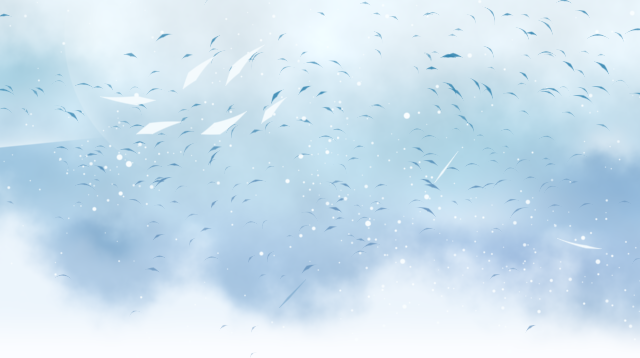
Reproduce this background procedurally as a WebGL 1 fragment shader.

```glsl
precision highp float;
// A winter gale: pale sky with blue hollows, snow clouds banked along the base,
// and wind-blown shards and flakes. Soft glows and fractal noise shape the air;
// jittered grids scatter the debris, and a few tapered blades lead the eye.
uniform vec2 u_resolution;

float hash(vec2 p) {
  return fract(sin(dot(p, vec2(127.1, 311.7))) * 43758.5453);
}

float noise(vec2 p) {
  vec2 i = floor(p), f = fract(p);
  f = f * f * (3.0 - 2.0 * f);
  return mix(mix(hash(i), hash(i + vec2(1, 0)), f.x),
             mix(hash(i + vec2(0, 1)), hash(i + vec2(1, 1)), f.x), f.y);
}

float fbm(vec2 p) {
  float sum = 0.0, amp = 0.5;
  for (int i = 0; i < 5; i++) {
    sum += amp * noise(p);
    p = mat2(1.6, 1.2, -1.2, 1.6) * p + 3.7;
    amp *= 0.5;
  }
  return sum;
}

float glow(vec2 p, vec2 center, vec2 radius) {
  vec2 q = (p - center) / radius;
  return exp(-dot(q, q));
}

float bump(float x, float center, float width) {
  float q = (x - center) / width;
  return exp(-q * q);
}

// Antialiased coverage of a signed distance
float fill(float d) {
  float px = 1.0 / u_resolution.y;
  return 1.0 - smoothstep(-px, px, d);
}

// Bowed sliver from a to b, widest near a
float blade(vec2 p, vec2 a, vec2 b, float width, float bow) {
  vec2 axis = b - a;
  float len = length(axis);
  axis /= len;
  float t = dot(p - a, axis) / len;
  float side = dot(p - a, vec2(-axis.y, axis.x)) - bow * t * (1.0 - t);
  float d = abs(side) - width * min(t * 3.0, (1.0 - t) * 1.5);
  return fill(d) * step(0.0, t) * step(t, 1.0);
}

// One jittered grid of diamond slivers turned along the wind
float shards(vec2 p, float cell, float seed) {
  vec2 shift = seed * vec2(0.371, 0.213);
  vec2 id = floor((p + shift) / cell);
  vec2 jitter = vec2(hash(id + seed), hash(id + seed + 17.0));
  vec2 c = (id + 0.3 + 0.4 * jitter) * cell - shift;
  float size = hash(id + seed + 31.0);
  float angle = -0.4 + 1.1 * bump(c.x, 0.65, 0.24) + 1.1 * (hash(id + seed + 5.0) - 0.5)
    + 0.9 * smoothstep(1.1, 1.5, c.x) * (1.0 - smoothstep(0.5, 0.65, c.y));
  float s = sin(angle), k = cos(angle);
  vec2 q = mat2(k, -s, s, k) * (p - c);
  float len = cell * (0.09 + 0.18 * size);
  float width = len * mix(0.1, 0.3, hash(id + seed + 43.0));
  q.y += 0.2 * q.x * q.x / len;
  float density = 0.04 + 0.45 * glow(c, vec2(1.35, 0.78), vec2(0.42, 0.26))
    + 0.5 * glow(c, vec2(0.5, 0.55), vec2(0.4, 0.22))
    + 0.25 * glow(c, vec2(1.1, 0.45), vec2(0.3, 0.15));
  return fill((abs(q.x) / len + abs(q.y) / width - 1.0) * width)
    * step(hash(id + seed + 59.0), density) * (0.5 + 0.5 * size);
}

// One jittered grid of round flakes gathered in drifts
float flakes(vec2 p, float cell, float seed) {
  vec2 id = floor(p / cell);
  vec2 c = (id + 0.2 + 0.6 * vec2(hash(id + seed), hash(id + seed + 13.0))) * cell;
  float size = hash(id + seed + 29.0);
  float density = 0.03 + 0.27 * glow(c, vec2(0.98, 0.5), vec2(0.17, 0.22))
    + 0.35 * glow(c, vec2(0.28, 0.53), vec2(0.17, 0.1))
    + 0.25 * glow(c, vec2(1.5, 0.28), vec2(0.3, 0.13));
  return fill(length(p - c) - cell * (0.05 + 0.1 * size * size))
    * step(hash(id + seed + 47.0), density) * (0.6 + 0.4 * size);
}

void main() {
  vec2 p = gl_FragCoord.xy / u_resolution.y;
  float soft = fbm(p * 3.2 + 2.0), fine = fbm(p * 9.0 + 8.0);
  vec2 w = p + 0.12 * (vec2(soft, fine) - 0.5);

  // Sky gradient with blue hollows and pale openings
  vec3 color = mix(vec3(0.70, 0.81, 0.91), vec3(0.76, 0.875, 0.935), smoothstep(0.25, 0.55, w.y));
  color = mix(color, vec3(0.91, 0.955, 0.98), smoothstep(0.5, 0.95, w.y));
  color = mix(color, vec3(0.60, 0.79, 0.87), 0.75 * glow(w, vec2(0.02, 0.8), vec2(0.24, 0.12)));
  color = mix(color, vec3(0.55, 0.72, 0.84), 0.7 * glow(w, vec2(0.05, 0.52), vec2(0.28, 0.13)));
  color = mix(color, vec3(0.64, 0.82, 0.89), 0.6 * glow(w, vec2(1.34, 0.6), vec2(0.36, 0.13)));
  color = mix(color, vec3(0.52, 0.68, 0.83), 0.8 * glow(w, vec2(1.74, 0.47), vec2(0.28, 0.13)));
  color = mix(color, vec3(0.60, 0.72, 0.87), 0.7 * glow(w, vec2(1.48, 0.25), vec2(0.35, 0.12)));
  color = mix(color, vec3(0.64, 0.77, 0.89), 0.6 * glow(w, vec2(0.72, 0.22), vec2(0.22, 0.12)));
  color = mix(color, vec3(0.47, 0.65, 0.80), 0.6 * glow(w, vec2(0.28, 0.33), vec2(0.10, 0.05)));
  color = mix(color, vec3(0.95, 0.98, 0.99), 0.6 * glow(w, vec2(0.27, 0.9), vec2(0.12, 0.10)));
  color = mix(color, vec3(0.93, 0.96, 0.98), 0.6 * glow(w, vec2(1.69, 0.6), vec2(0.09, 0.05)));
  color += 0.12 * (soft - 0.48) + 0.05 * (fine - 0.48);

  // Sweeping veil on the left: a crisp lower fold and a faint arc
  float fold = p.y - 0.588 - 0.1 * p.x;
  float veil = (1.0 - fill(fold)) * exp(-max(fold, 0.0) / 0.05) * (1.0 - smoothstep(0.08, 0.32, p.x));
  float arc = 0.42 - length(p - vec2(0.6, 0.9));
  veil += 0.3 * (1.0 - fill(arc)) * exp(-max(arc, 0.0) / 0.04) * (1.0 - smoothstep(0.25, 0.45, p.x));
  color = mix(color, vec3(0.92, 0.96, 0.98), clamp(0.8 * veil, 0.0, 1.0));

  // Snow clouds heaped along the base
  float bank = 0.12 + 0.27 * bump(p.x, 0.0, 0.17) + 0.1 * bump(p.x, 0.5, 0.13)
    + 0.17 * bump(p.x, 1.12, 0.22) + 0.13 * bump(p.x, 1.58, 0.16);
  float cloud = smoothstep(-0.14, 0.17, bank - p.y + 0.4 * (soft - 0.48) + 0.26 * (fine - 0.48));
  cloud = max(cloud, 0.45 * glow(w, vec2(1.32, 0.4), vec2(0.16, 0.07)));
  color = mix(color, vec3(0.95, 0.975, 0.995), 0.9 * cloud);
  color = mix(color, vec3(0.985, 0.99, 1.0), 1.0 - smoothstep(0.0, 0.16, p.y));

  // Scattered shards and flakes, from fine to large
  vec3 steel = mix(vec3(0.38, 0.56, 0.73), vec3(0.20, 0.52, 0.69), smoothstep(0.4, 0.75, p.y));
  for (int i = 0; i < 3; i++) {
    float n = float(i);
    color = mix(color, steel, 0.9 * shards(p, 0.052 + 0.016 * n, n + 1.0));
    color = mix(color, vec3(0.98, 0.995, 1.0), flakes(p, 0.02 + 0.019 * n, n + 3.0));
  }

  // Leading blades and thin streaks
  float white = blade(p, vec2(0.63, 0.76), vec2(0.74, 0.875), 0.014, 0.05);
  white = max(white, blade(p, vec2(0.51, 0.75), vec2(0.605, 0.845), 0.015, 0.03));
  white = max(white, blade(p, vec2(0.435, 0.72), vec2(0.28, 0.73), 0.013, 0.02));
  white = max(white, blade(p, vec2(0.38, 0.625), vec2(0.51, 0.66), 0.016, 0.02));
  white = max(white, blade(p, vec2(0.56, 0.625), vec2(0.69, 0.69), 0.018, -0.03));
  white = max(white, blade(p, vec2(0.73, 0.655), vec2(0.80, 0.728), 0.012, 0.02));
  white = max(white, blade(p, vec2(1.213, 0.488), vec2(1.28, 0.578), 0.003, 0.0));
  white = max(white, blade(p, vec2(1.68, 0.305), vec2(1.555, 0.335), 0.004, 0.02));
  color = mix(color, vec3(0.96, 0.985, 0.995), 0.95 * white);
  color = mix(color, vec3(0.48, 0.66, 0.80), 0.7 * blade(p, vec2(0.78, 0.14), vec2(0.855, 0.22), 0.003, 0.0));
  gl_FragColor = vec4(clamp(color, 0.0, 1.0), 1.0);
}
```
